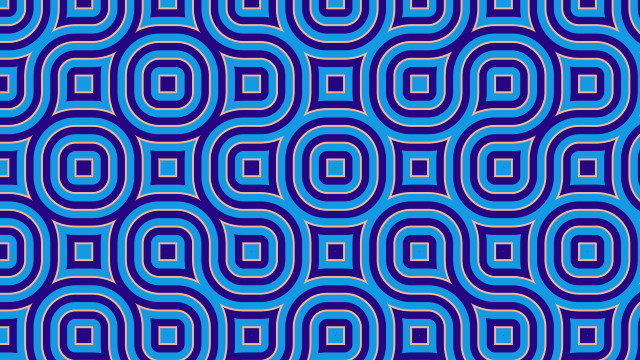
This pattern is drawn by a Shadertoy shader. Its source:

```glsl
// Striped Truchet tiling: nested rounded squares joined at random into winding bands.
#define TILES_DOWN 4.29     // tiles per canvas height
#define BAND 0.1            // stripe width, in tiles
#define LINE_WIDTH 0.023    // outline width, in tiles
#define CORE 0.1            // half side of the square on each tile corner
#define SEED 7u
#define NAVY vec3(0.15, 0.02, 0.51)
#define AZURE vec3(0.08, 0.60, 0.89)
#define PEACH vec3(0.95, 0.72, 0.59)

// Integer hash of a tile index, returned in 0..1
float hash(ivec2 tile) {
    uvec2 q = uvec2(tile) * uvec2(1597u, 3571u) + SEED;
    uint n = (q.x ^ (q.y << 8)) * 747796405u + 2891336u;
    n = (n ^ (n >> 15)) * 277803737u;
    n ^= n >> 13;
    return float(n & 0xffffu) / 65535.0;
}

// Square-cored distance: equals CORE on the square, rounder further out
float ringDistance(vec2 p) {
    vec2 q = abs(p) - CORE;
    return CORE + length(max(q, 0.0)) + min(max(q.x, q.y), 0.0);
}

// Stripe coordinate: 0 at navy corners, 1 at azure corners, continuous across tiles
float stripeField(vec2 p) {
    ivec2 tile = ivec2(floor(p));
    vec2 local = fract(p);

    // Pick the diagonal whose two corners carry the rings
    bool mirrored = hash(tile) < 0.5;
    if (mirrored) local.x = 1.0 - local.x;
    float d = min(ringDistance(local), ringDistance(local - 1.0));

    // Corners alternate in colour like a chessboard
    int parity = (tile.x + tile.y + int(mirrored)) & 1;
    return parity == 0 ? 1.0 - d : d;
}

void mainImage(out vec4 fragColor, in vec2 fragCoord) {
    // Tile grid hung from the top left corner
    float pixel = TILES_DOWN / iResolution.y;
    vec2 p = vec2(fragCoord.x, iResolution.y - fragCoord.y) * pixel;
    float field = stripeField(p);

    // Alternating stripes
    float period = 2.0 * BAND;
    float phase = field / period;
    float stripe = (abs(fract(phase + 0.25) - 0.5) - 0.25) * period;
    vec3 color = mix(NAVY, AZURE, smoothstep(-0.6 * pixel, 0.6 * pixel, stripe));

    // Outline on every second stripe edge
    float outline = abs(fract(phase) - 0.5) * period - 0.5 * LINE_WIDTH;
    color = mix(PEACH, color, smoothstep(-0.6 * pixel, 0.6 * pixel, outline));

    fragColor = vec4(color, 1.0);
}
```
